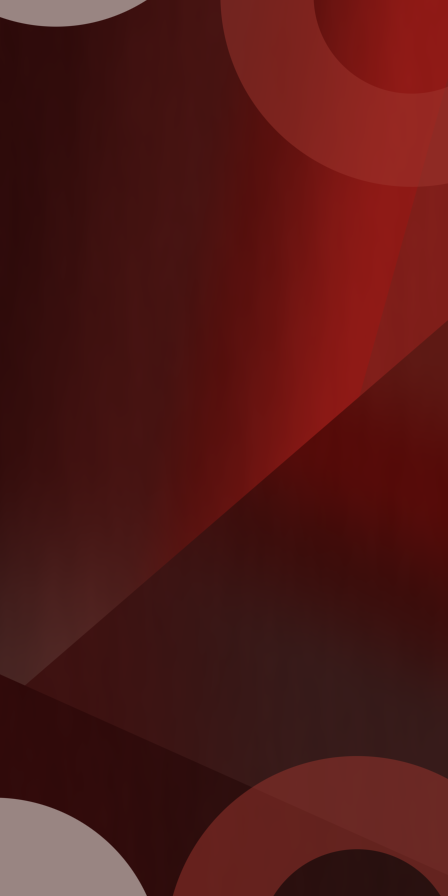
Reproduce this background procedurally as a Shadertoy shader.

```glsl
#define DISC_COLOR vec3(0.60, 0.52, 0.51)
#define RING_COLOR vec3(0.62, 0.21, 0.18)
#define RING_ALPHA 0.5
#define DISC_RADIUS 0.3745
#define RING_RADIUS 0.323
#define RING_HALF_WIDTH 0.104
#define RED_TILT 0.18
#define GRAIN 0.012

// Gradient noise
vec2 randomGradient(vec2 cell) {
    float angle = 6.2832 * fract(sin(dot(cell, vec2(127.1, 311.7))) * 43758.5);
    return vec2(cos(angle), sin(angle));
}

float gradientNoise(vec2 p) {
    vec2 i = floor(p), f = fract(p);
    vec2 u = f * f * f * (f * (f * 6.0 - 15.0) + 10.0);
    vec2 e = vec2(0.0, 1.0);
    float low = mix(dot(randomGradient(i), f),
                    dot(randomGradient(i + e.yx), f - e.yx), u.x);
    float high = mix(dot(randomGradient(i + e.xy), f - e.xy),
                     dot(randomGradient(i + e.yy), f - e.yy), u.x);
    return mix(low, high, u.y);
}

// Coverage of the region where the signed distance is negative
float cover(float d, float pixel) {
    return smoothstep(0.5 * pixel, -0.5 * pixel, d);
}

float disc(vec2 p, vec2 center) {
    return length(p - center) - DISC_RADIUS;
}

float ring(vec2 p, vec2 center) {
    return abs(length(p - center) - RING_RADIUS) - RING_HALF_WIDTH;
}

// Tall panel: dark at the left, red at the right, grey haze at its foot
vec3 upperPanel(vec2 p, float pixel) {
    float s = p.x - RED_TILT * (p.y - 0.8);
    vec3 color = mix(vec3(0.18, 0.042, 0.04), vec3(0.275, 0.075, 0.068), smoothstep(-0.15, 0.28, s));
    color = mix(color, vec3(0.33, 0.06, 0.05), smoothstep(0.28, 0.44, s));
    color = mix(color, vec3(0.56, 0.10, 0.085), smoothstep(0.38, 0.74, s));
    float haze = smoothstep(1.0, 0.45, p.y) * smoothstep(0.65, 0.1, p.x);
    color += haze * vec3(0.05, 0.085, 0.08);

    // Pale facet along the right side
    float facet = (0.802 + 0.278 * (p.y - 1.1146) - p.x) / 1.038;
    return mix(color, vec3(0.46, 0.13, 0.11), 0.6 * cover(facet, pixel));
}

// Folded panel: red near the crease, grey toward the bottom
vec3 foldedPanel(vec2 p) {
    float t = p.y + 0.44 * (p.x - 1.0);
    vec3 color = mix(vec3(0.215, 0.105, 0.10), vec3(0.235, 0.05, 0.042), smoothstep(0.35, 0.66, t));
    color = mix(color, vec3(0.335, 0.042, 0.033), smoothstep(0.6, 0.88, t));
    color = mix(color, vec3(0.37, 0.10, 0.08), smoothstep(0.9, 1.2, t));
    return mix(vec3(0.24, 0.068, 0.065), color, smoothstep(0.15, 0.75, p.x));
}

vec3 lowerPanel(vec2 p) {
    return mix(vec3(0.19, 0.04, 0.04), vec3(0.16, 0.065, 0.06), smoothstep(0.1, 0.9, p.x));
}

void mainImage(out vec4 fragColor, in vec2 fragCoord) {
    vec2 p = fragCoord / iResolution.xy * vec2(1.0, 2.0);
    float pixel = 1.5 * max(1.0 / iResolution.x, 2.0 / iResolution.y);

    // Panels, divided by two straight creases
    float diagonal = (p.y - 0.4219 - 0.8636 * p.x) / 1.3213;
    float slope = (p.y - 0.4948 + 0.448 * p.x) / 1.0958;
    vec3 color = mix(upperPanel(p, pixel), foldedPanel(p), cover(diagonal, pixel));
    color = mix(color, lowerPanel(p), cover(slope, pixel));

    // Faint upright streaks
    float streaks = gradientNoise(p * vec2(22.0, 3.0)) + 0.5 * gradientNoise(p * vec2(45.0, 14.0));
    color += GRAIN * streaks * vec3(1.0, 0.5, 0.5);

    // Translucent rings at the right corners
    float rings = min(ring(p, vec2(0.919, 2.010)), ring(p, vec2(0.797, -0.1146)));
    color = mix(color, RING_COLOR, RING_ALPHA * cover(rings, pixel));

    // Pale discs at the left corners
    float discs = min(disc(p, vec2(0.125, 2.315)), disc(p, vec2(-0.013, -0.155)));
    color = mix(color, DISC_COLOR, cover(discs, pixel));

    fragColor = vec4(color, 1.0);
}
```
